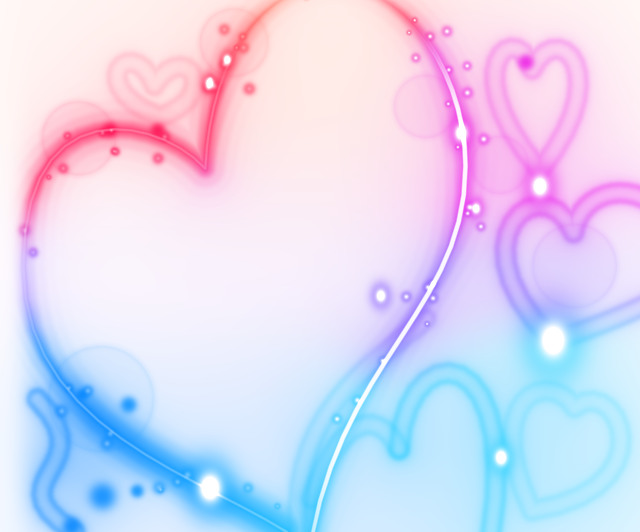
This background is drawn by a WebGL 2 fragment shader. Its source:

```glsl
#version 300 es
precision highp float;
uniform vec2 u_resolution;
out vec4 fragColor;

// Inks and paper tints
const vec3 RED = vec3(1, .08, .36);
const vec3 ORANGE = vec3(1, .45, .36);
const vec3 MAGENTA = vec3(.93, .14, .96);
const vec3 VIOLET = vec3(.52, .36, 1);
const vec3 AZURE = vec3(.02, .54, 1);
const vec3 CYAN = vec3(.16, .86, 1);
const vec3 PAPER_LOW = vec3(.87, .92, 1);
const vec3 PAPER_MID = vec3(.98, .95, .99);
const vec3 PAPER_HIGH = vec3(1, .925, .905);
// Sizes, in canvas heights
const float TUBE = .016;
const float CORE = .0036;
const int STEPS = 14;
const int BEADS = 55;

// Large heart: five cubic curves
const vec2 HEART[20] = vec2[20](
  vec2(.386, .683), vec2(.297, .781), vec2(.044, .833), vec2(.044, .5),
  vec2(.044, .5), vec2(.044, .195), vec2(.367, .109), vec2(.539, 0),
  vec2(.386, .683), vec2(.394, .875), vec2(.484, 1.028), vec2(.625, 1.028),
  vec2(.625, 1.028), vec2(.766, 1.028), vec2(.875, .859), vec2(.875, .688),
  vec2(.875, .688), vec2(.875, .422), vec2(.648, .328), vec2(.586, -.01));
// Position and radius of white flares, coloured drops and faint discs
const vec3 FLARES[9] = vec3[9](
  vec3(.395, .083, .026), vec3(1.015, .65, .018), vec3(1.04, .36, .032),
  vec3(.942, .14, .014), vec3(.867, .75, .014), vec3(.716, .444, .011),
  vec3(.394, .844, .009), vec3(.427, .888, .008), vec3(.895, .608, .009));
const vec3 DROPS[8] = vec3[8](
  vec3(.206, .755, .011), vec3(.297, .755, .011), vec3(.989, .883, .012),
  vec3(.242, .239, .012), vec3(.193, .067, .02), vec3(.155, .258, .009),
  vec3(.258, .077, .01), vec3(.135, .01, .014));
const vec3 DISCS[6] = vec3[6](
  vec3(.19, .25, .1), vec3(.8, .8, .06), vec3(.44, .92, .065),
  vec3(.148, .74, .07), vec3(1.08, .5, .08), vec3(.94, .69, .055));

float hash(float n) { return fract(sin(n * 127.1) * 4375.85); }
float bell(float d, float w) { return exp(-d * d / (w * w)); }

vec2 bezier(vec2 a, vec2 b, vec2 c, vec2 d, float t) {
  float s = 1. - t;
  return s * s * (s * a + 3. * t * b) + t * t * (3. * s * c + t * d);
}

float curve(vec2 p, vec2 a, vec2 b, vec2 c, vec2 d) {
  float nearest = 9.;
  vec2 from = a;
  for (int i = 1; i <= STEPS; i++) {
    vec2 to = bezier(a, b, c, d, float(i) / float(STEPS));
    vec2 v = to - from, q = p - from;
    q -= v * clamp(dot(q, v) / dot(v, v), 0., 1.);
    nearest = min(nearest, dot(q, q));
    from = to;
  }
  return sqrt(nearest);
}

// Translucent tube: coloured sides, pale middle
float tube(float x) {
  return .45 * bell(x, TUBE * 1.3) + .35 * bell(x - TUBE, .006)
    - .3 * bell(x, TUBE * .6) + .17 * exp(-x / .04);
}

// Small heart from notch to tip, with two handles for each side
float heart(vec2 p, vec2 notch, vec2 l1, vec2 l2, vec2 r1, vec2 r2, vec2 tip) {
  return tube(min(curve(p, notch, l1, l2, tip), curve(p, notch, r1, r2, tip)));
}

float ribbons(vec2 p) {
  vec2 notch = vec2(1.078, .563), tip = vec2(1.04, .36), arch = vec2(.75, .156);
  float sum = .8 * tube(min(curve(p, notch, vec2(1.02, .695), vec2(.844, .547), tip),
    curve(p, notch, vec2(1.09, .633), vec2(1.17, .664), vec2(1.24, .61))));
  sum += .6 * tube(curve(p, tip, vec2(1.09, .375), vec2(1.16, .4), vec2(1.24, .44)));
  sum += .8 * tube(curve(p, arch, vec2(.766, .375), vec2(.984, .36), vec2(.922, -.01)));
  sum += .5 * tube(curve(p, arch, vec2(.71, .234), vec2(.64, .22), vec2(.586, .063)));
  sum += .9 * tube(curve(p, vec2(.07, .25), vec2(.2, .12), vec2(-.02, .1), vec2(.14, 0)));
  sum += .4 * tube(curve(p, vec2(.8, .4), vec2(.68, .3), vec2(.55, .22), vec2(.56, 0)));
  sum += .35 * heart(p, vec2(1.08, .234), vec2(1.03, .31), vec2(.9, .25),
    vec2(1.16, .3), vec2(1.26, .08), vec2(1, .04));
  sum += .45 * heart(p, vec2(1, .87), vec2(.97, .97), vec2(.85, .87),
    vec2(1.05, .97), vec2(1.16, .86), vec2(1.015, .68));
  return sum + .22 * heart(p, vec2(.29, .84), vec2(.25, .94), vec2(.15, .84),
    vec2(.35, .93), vec2(.42, .82), vec2(.3, .78));
}

vec3 inkAt(vec2 p) {
  float y = p.y + .09 * bell(p.x - .72, .15);
  vec3 ink = mix(mix(AZURE, CYAN, smoothstep(.05, .75, p.x)), VIOLET, smoothstep(.33, .47, y));
  ink = mix(ink, MAGENTA, smoothstep(.48, .64, p.y));
  float warmth = p.y - .25 * p.x - .6 * max(p.x - .5, 0.);
  ink = mix(ink, RED, smoothstep(.49, .64, warmth));
  return mix(ink, ORANGE, bell(length(p - vec2(.56, 1)), .17));
}

void main() {
  vec2 p = gl_FragCoord.xy / u_resolution.y;
  float pixel = 1. / u_resolution.y;
  // Paper wash, white toward the corners
  vec3 paper = mix(PAPER_LOW, PAPER_MID, smoothstep(.15, .5, p.y));
  paper = mix(paper, PAPER_HIGH, smoothstep(.45, .85, p.y));
  paper = mix(vec3(1), paper, bell(length((p - vec2(.6, .5)) * vec2(.9, .5)), .6));

  // Large heart glow and bright core
  float d = 9.;
  for (int i = 0; i < 20; i += 4)
    d = min(d, curve(p, HEART[i], HEART[i + 1], HEART[i + 2], HEART[i + 3]));
  float right = smoothstep(.52, .64, p.x), low = 1. - smoothstep(.2, .42, p.y);
  float crown = bell(length(p - vec2(.63, 1.03)), .18);
  float thin = bell(length((p - vec2(.03, .5)) * vec2(1.5, 1)), .14);
  float strands = sin(d * 320. + 4. * sin(p.y * 9. + p.x * 5.));
  float ink = 1.2 * exp(-d / .007) + (.5 + .08 * strands) * exp(-d / .022) + .07 * exp(-d / .09);
  ink *= (1. - .88 * crown) * (1. - .55 * thin) * (1. - .45 * right * low);
  ink += .9 * smoothstep(.06, .2, p.x) * low * (1. - right) * bell(d, .032) + ribbons(p);
  float core = CORE * mix(.6, 1.2, right);
  float white = (1. - smoothstep(core - pixel, core + pixel, d))
    * mix(.3, .95, right) * (1. - smoothstep(.78, .97, p.y));

  // Soft clouds and faint discs
  ink += .2 * bell(length(p - vec2(1, .16)), .3) + .12 * bell(length(p - vec2(.98, .64)), .22);
  ink += .28 * bell(length(p - vec2(.15, .12)), .11);
  for (int i = 0; i < 6; i++) {
    float edge = length(p - DISCS[i].xy) - DISCS[i].z;
    ink += .06 * (1. - smoothstep(-pixel, pixel, edge)) + .06 * bell(edge, .006);
  }

  // Flares, drops and beads strewn along the heart
  for (int i = 0; i < 9; i++) {
    float r = length((p - FLARES[i].xy) * vec2(1.1, .85)) / FLARES[i].z;
    ink += 1.1 * bell(r, 1.7);
    white += 1.8 * bell(r, .85);
  }
  for (int i = 0; i < 8; i++) ink += 1.7 * bell(length(p - DROPS[i].xy), DROPS[i].z);
  for (int i = 0; i < BEADS; i++) {
    float n = float(i) + 1.;
    int k = i % 5 * 4;
    vec2 c = bezier(HEART[k], HEART[k + 1], HEART[k + 2], HEART[k + 3], hash(n));
    c += (vec2(hash(n + 50.), hash(n + 90.)) - .5) * .09;
    float r = length(p - c) / mix(.003, .008, hash(n + 130.));
    ink += 1.2 * bell(r, 1.3);
    white += bell(r, .7) * mix(.35, 1., right);
  }

  ink *= smoothstep(0., .07, p.x);
  vec3 color = paper * mix(vec3(1), inkAt(p), 1. - exp(-1.15 * ink));
  fragColor = vec4(mix(color, vec3(1), clamp(white, 0., 1.)), 1);
}
```
